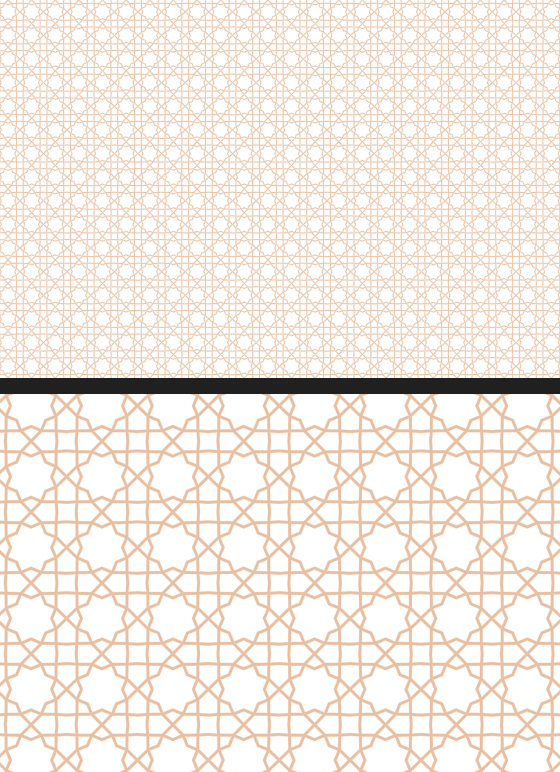
Top: the whole. Bottom: its middle third, enlarged.
This pattern is drawn by a Shadertoy shader. Its source:

```glsl
const float PI = 3.14159265;

float segmentDistance(vec2 p, vec2 a, vec2 b) {
    vec2 ab = b - a;
    return length(p - a - ab * clamp(dot(p - a, ab) / dot(ab, ab), 0.0, 1.0));
}

vec2 polar(float radius, float angle) {
    return radius * vec2(cos(angle), sin(angle));
}

// Folds the plane into half of one of n equal sectors
vec2 foldSector(vec2 p, float n, float phase) {
    float sector = 2.0 * PI / n;
    float angle = mod(atan(p.y, p.x) - phase + 0.5 * sector, sector) - 0.5 * sector;
    return polar(length(p), abs(angle));
}

// Eight short kites around a wide eight-pointed star
float rosetteDistance(vec2 p) {
    vec2 q = foldSector(p, 8.0, 0.0);
    vec2 starTip = polar(0.38, PI / 8.0);
    float kite = segmentDistance(q, vec2(0.5, 0.0), starTip);
    float star = segmentDistance(q, vec2(0.29, 0.0), starTip);
    return min(kite, star);
}

// Small four-pointed star whose tips meet the diagonal kites
float cornerStarDistance(vec2 p) {
    vec2 q = foldSector(p, 4.0, PI / 4.0);
    return segmentDistance(q, vec2(0.2071, 0.0), polar(0.136, PI / 4.0));
}

void mainImage(out vec4 fragColor, in vec2 fragCoord) {
    // Square cells, sixteen rows high
    float pixel = 16.0 / iResolution.y;
    vec2 grid = fragCoord * pixel + vec2(0.16, 0.0);
    vec2 fromCenter = fract(grid) - 0.5;
    vec2 fromCorner = fract(grid + 0.5) - 0.5;

    // Thin, soft lattice lines on white
    float d = min(rosetteDistance(fromCenter), cornerStarDistance(fromCorner));
    float line = clamp((0.021 - d) / (1.2 * pixel) + 0.5, 0.0, 1.0);
    vec3 color = mix(vec3(1.0), vec3(0.91, 0.75, 0.63), line);
    fragColor = vec4(color, 1.0);
}
```
